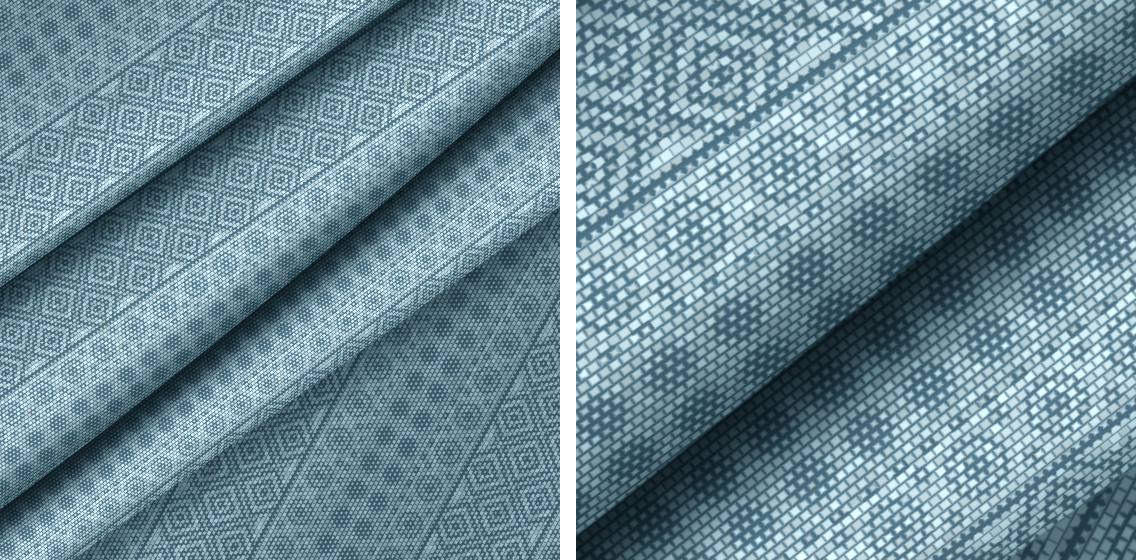
Left: the whole. Right: its middle third, enlarged.
Reproduce this texture procedurally as a three.js fragment shader.

```glsl
// Folded jacquard cloth: woven bands of diamonds, rosettes and ovals in pale and deep blue.
varying vec2 vUv;

float hash(vec2 p) {
  vec3 q = fract(vec3(p.xyx) * 0.1031);
  q += dot(q, q.yzx + 33.33);
  return fract((q.x + q.y) * q.z);
}

// Share of dark weft, 0 to 1; q.x runs along the bands, q.y across them
float bandPattern(vec2 q) {
  float a = abs(mod(q.y, 4.0) - 2.0);  // distance from the middle of a border

  // Nested diamonds, staggered in rows
  vec2 c = abs(fract(vec2(q.x, 2.5 - a)) - 0.5);
  float d = min(c.x + c.y, 1.0 - c.x - c.y);
  float diamonds = 0.5 + 0.4 * cos(d * 30.0);
  diamonds = mix(diamonds, 0.95, 1.0 - smoothstep(0.06, 0.12, d));
  float triangle = 0.24 - (a - 1.2) - 0.7 * c.x;
  diamonds *= 1.0 - 0.9 * smoothstep(0.0, 0.05, triangle);

  // Two rows of ovals around the middle of the border
  float oval = length(vec2(fract(q.x * 2.0) - 0.5, (a - 0.2) * 2.2));
  float border = 0.36 + 0.5 * (1.0 - smoothstep(0.2, 0.46, oval));

  // Rosettes with a pale ring and a small knot between neighbours
  float x = fract(q.x * 1.5) - 0.5;
  float r = length(vec2(x / 1.5, a - 0.83));
  float rosette = 0.24 + 0.56 * (1.0 - smoothstep(0.17, 0.26, r));
  rosette -= 0.4 * (1.0 - smoothstep(0.02, 0.06, abs(r - 0.13)));
  float knot = length(vec2((0.5 - abs(x)) / 1.5, abs(a - 0.83) - 0.19));
  rosette += 0.4 * (1.0 - smoothstep(0.04, 0.1, knot));
  border = mix(border, rosette, smoothstep(0.48, 0.54, a));

  // Dashed and solid dividing lines
  float dash = smoothstep(0.15, 0.3, abs(fract(q.x * 4.0) - 0.5));
  border = max(border, 0.8 * dash * (1.0 - smoothstep(0.02, 0.06, abs(a - 0.51))));
  float tone = mix(border, diamonds, smoothstep(1.18, 1.22, a));
  return max(tone, 1.0 - smoothstep(0.025, 0.06, abs(a - 1.19)));
}

// One layer of cloth whose border follows y = offset + slope * x
vec3 cloth(vec2 p, float slope, float offset, float size, float bend, float shade) {
  float len = sqrt(1.0 + slope * slope);
  float across = (p.y - offset - slope * p.x) / len - bend;
  vec2 q = vec2((p.x + slope * p.y) / len, across) / size + vec2(0.0, 2.0);
  float tone = bandPattern(q);

  // Brick-laid stitches that shrink where the weft shows
  vec2 cell = q * vec2(13.0, 15.0);
  cell.x += 0.5 * mod(floor(cell.y), 2.0);
  vec2 f = abs(fract(cell) - 0.5);
  float width = mix(0.52, 0.24, tone);
  float stitch = 1.0 - smoothstep(width - 0.2, width + 0.16, max(f.x, f.y * 1.1));
  float wear = 0.9 + 0.16 * hash(floor(cell));
  float yarn = 0.96 + 0.08 * hash(vec2(floor(cell.y), 7.0));
  vec3 weft = vec3(0.27, 0.41, 0.48);
  vec3 warp = vec3(0.72, 0.83, 0.86);
  vec3 color = mix(weft, warp * wear, stitch) * yarn;

  // Shadows turn bluer as they deepen
  return color * pow(vec3(shade), vec3(1.25, 1.0, 0.93));
}

void main() {
  vec2 p = vUv;

  // Height above each fold edge
  float e1 = (p.y - 0.486 - 0.718 * p.x) * 0.81;
  float e2 = (p.y - 0.09 - 0.825 * p.x + 0.08 * p.x * (1.0 - p.x)) * 0.77;
  float e3 = (p.y + 0.094 - 0.725 * p.x) * 0.81;

  // Top fold
  float bend = 0.022 * exp(-40.0 * max(e1, 0.0));
  float shade = mix(0.6, 1.14, smoothstep(-0.005, 0.04, e1));
  shade -= 0.2 * smoothstep(0.05, 0.18, e1);
  shade -= 0.14 * smoothstep(0.2, 0.4, e1);
  vec3 top = cloth(p, 0.718, 0.369, 0.1, bend, shade);

  // Second fold, shadowed by the first
  bend = 0.022 * exp(-35.0 * max(e2, 0.0));
  shade = mix(0.55, 1.12, smoothstep(-0.01, 0.08, e2));
  shade -= 0.16 * smoothstep(0.1, 0.24, e2);
  shade *= mix(0.3, 1.0, smoothstep(-0.005, 0.085, -e1));
  vec3 second = cloth(p, 0.7, 0.144, 0.1, bend, shade);

  // Third fold
  bend = 0.014 * exp(-40.0 * max(e3, 0.0));
  shade = mix(0.8, 1.14, smoothstep(-0.005, 0.045, e3));
  shade -= 0.2 * smoothstep(0.06, 0.17, e3);
  shade *= mix(0.18, 1.0, smoothstep(-0.005, 0.075, -e2));
  vec3 third = cloth(p, 0.79, 0.03, 0.09, bend, shade);

  // Flat cloth beneath
  shade = 0.86 + 0.06 * sin(7.0 * p.x - 4.0 * p.y);
  shade *= mix(0.62, 1.0, smoothstep(-0.005, 0.09, -e3));
  vec3 color = cloth(p, 1.85, -1.098, 0.11, 0.0, shade);

  // Stack the layers from the bottom up
  color = mix(color, third, smoothstep(-0.0015, 0.0015, e3));
  color = mix(color, second, smoothstep(-0.0015, 0.0015, e2));
  color = mix(color, top, smoothstep(-0.0015, 0.0015, e1));
  gl_FragColor = vec4(color, 1.0);
}
```
